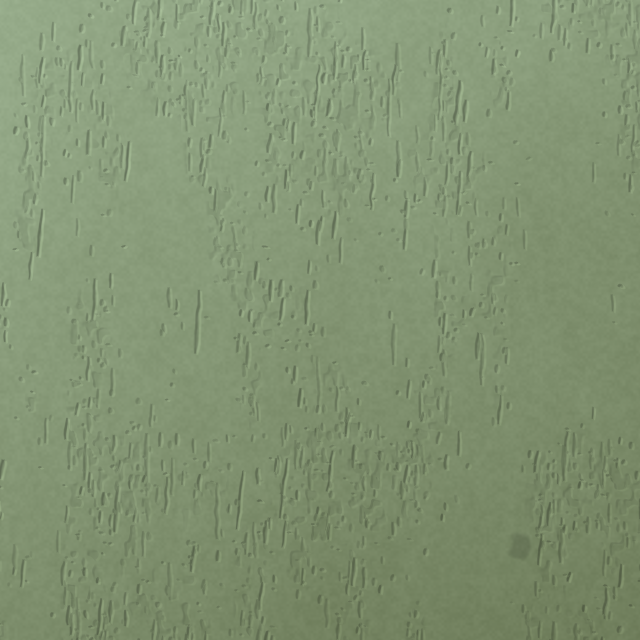
A Shadertoy shader for this texture:

```glsl
// Green painted plaster with short upright grooves, pits and scuffs.
// Scattered, clustered grooves form a depth field, which is embossed by light
// from the upper left and laid over a soft diagonal gradient.

#define SHADE_COLOR vec3(0.425, 0.480, 0.345)
#define LIGHT_COLOR vec3(0.600, 0.685, 0.555)
#define LIGHT_SLOPE vec2(-0.30, 0.62)
#define EMBOSS_STEP vec2(0.0018, -0.0011)
#define EDGE_SOFTNESS 0.0016
#define GROOVE_LEAN 0.07
#define RAGGEDNESS 0.0035
#define DARK_EDGE 0.27
#define BRIGHT_EDGE 0.13
#define GRAIN 0.022

vec3 hash3(vec2 p) {
    vec3 q = fract(p.xyx * vec3(0.1031, 0.1030, 0.0973));
    q += dot(q, q.yxz + 33.33);
    return fract((q.xxy + q.yzz) * q.zyx);
}

float noise(vec2 p) {
    vec2 cell = floor(p), f = fract(p);
    f = f * f * (3.0 - 2.0 * f);
    float low = mix(hash3(cell).x, hash3(cell + vec2(1, 0)).x, f.x);
    float high = mix(hash3(cell + vec2(0, 1)).x, hash3(cell + vec2(1, 1)).x, f.x);
    return mix(low, high, f.y);
}

// Share of grooves kept around a point: upright patches with bare wall between
float cluster(vec2 p) {
    float patches = 0.5 * noise(p * vec2(8.0, 5.0) + 11.0)
                  + 0.5 * noise(p * vec2(23.0, 8.0) + 47.0);
    return smoothstep(0.30, 0.72, patches);
}

// One layer of tapered grooves, at most one per cell
float grooves(vec2 p, vec2 cellSize, vec2 halfSize, float amount, float seed) {
    vec2 home = floor(p / cellSize);
    float depth = 0.0;
    for (int j = -1; j <= 1; j++)
    for (int i = -1; i <= 1; i++) {
        vec2 cell = home + vec2(i, j);
        vec3 place = hash3(cell + seed);
        if (place.z > amount) continue;
        vec2 center = (cell + place.xy) * cellSize;
        if (place.z > amount * cluster(center)) continue;

        vec3 form = hash3(cell + seed + 57.0);
        vec2 size = halfSize * vec2(0.6 + 0.6 * form.x, 0.25 + 0.75 * form.y * form.y);
        vec2 q = p - center;
        q.x -= q.y * GROOVE_LEAN * (2.0 * form.z - 0.4);
        float along = q.y / size.y;
        float width = size.x * (1.0 - 0.5 * along * along);
        float dist = max(abs(q.x) - width, abs(q.y) - size.y);
        float cut = smoothstep(EDGE_SOFTNESS, -EDGE_SOFTNESS, dist);
        depth = max(depth, cut * (0.45 + 0.55 * form.z));
    }
    return depth;
}

// Depth of the surface: long grooves, short grooves, pits and shallow scuffs
float surfaceDepth(vec2 p) {
    vec2 ragged = p;
    ragged.x += RAGGEDNESS * (noise(p * vec2(90.0, 65.0)) - 0.5);
    ragged.y += RAGGEDNESS * (noise(p * vec2(130.0, 60.0) + 31.0) - 0.5);

    float depth = grooves(ragged, vec2(0.030, 0.090), vec2(0.0028, 0.052), 0.50, 3.0);
    depth = max(depth, grooves(ragged, vec2(0.016, 0.040), vec2(0.0026, 0.022), 0.55, 131.0));
    depth = max(depth, 0.8 * grooves(ragged, vec2(0.012, 0.014), vec2(0.0032, 0.006), 0.24, 277.0));

    float scuffs = smoothstep(0.58, 0.80, noise(ragged * vec2(120.0, 75.0) + 19.0));
    return max(depth, 0.45 * scuffs * smoothstep(0.55, 1.0, cluster(p)));
}

void mainImage(out vec4 fragColor, in vec2 fragCoord) {
    vec2 uv = fragCoord / iResolution.xy;

    // Painted wall: diagonal falloff, faint mottling and fine grain
    float tone = 0.5 + dot(LIGHT_SLOPE, uv - 0.5);
    tone += 0.12 * (noise(uv * vec2(6.0, 3.0) + 71.0) - 0.5);
    tone += 0.06 * (noise(uv * vec2(45.0, 25.0) + 5.0) - 0.5);
    vec3 color = mix(SHADE_COLOR, LIGHT_COLOR, tone);
    color += GRAIN * (noise(uv * 240.0) + noise(uv * 110.0 + 83.0) - 1.0);

    // Small damp stain
    float stain = length(uv - vec2(0.813, 0.147)) + 0.012 * (noise(uv * 60.0) - 0.5);
    color *= 1.0 - 0.12 * smoothstep(0.022, 0.012, stain);

    // Relief: upper left rims fall into shade, lower right rims catch light
    float ahead = surfaceDepth(uv + EMBOSS_STEP);
    float behind = surfaceDepth(uv - EMBOSS_STEP);
    float slope = ahead - behind;
    color *= 1.0 - DARK_EDGE * max(slope, 0.0) + BRIGHT_EDGE * max(-slope, 0.0);
    color *= 1.0 - 0.09 * min(ahead, behind);

    fragColor = vec4(clamp(color, 0.0, 1.0), 1.0);
}
```
